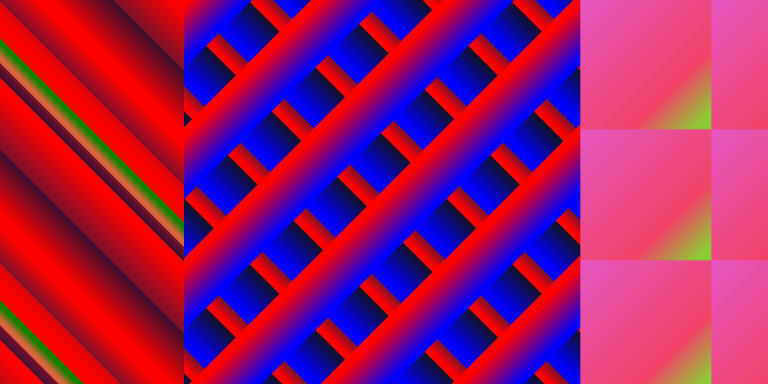
A Shadertoy shader for this background:

```glsl
// Three gradient panels: diagonal stripes, a woven lattice and pink tiles.

const float TILE = 0.3415;        // shared repeat length, in canvas heights
const float LEFT_EDGE = 0.479;
const float RIGHT_EDGE = 1.511;
const int SAMPLES = 3;            // antialiasing samples per axis

const vec3 RED    = vec3(1.0, 0.0, 0.0);
const vec3 BLUE   = vec3(0.0, 0.0, 1.0);
const vec3 NAVY   = vec3(0.06, 0.07, 0.18);
const vec3 MAROON = vec3(0.48, 0.07, 0.17);
const vec3 PLUM   = vec3(0.22, 0.06, 0.18);
const vec3 GREEN  = vec3(0.08, 0.50, 0.0);
const vec3 ORANGE = vec3(0.85, 0.40, 0.24);
const vec3 PINK   = vec3(0.90, 0.34, 0.77);
const vec3 CORAL  = vec3(0.95, 0.26, 0.40);
const vec3 LIME   = vec3(0.55, 0.80, 0.20);

// Position inside a repeating interval, 0 to 1
float phase(float x, float start, float period) {
    return fract((x - start) / period);
}

// Linear blend between two colour stops
vec3 ramp(vec3 from, vec3 to, float start, float end, float t) {
    return mix(from, to, clamp((t - start) / (end - start), 0.0, 1.0));
}

// Falling stripes with hard breaks between the ramps
vec3 stripes(vec2 p) {
    float t = phase(p.y - p.x, 0.099, 2.0 * TILE);
    if (t < 0.095) return ramp(GREEN, ORANGE, 0.025, 0.07, t);
    if (t < 0.150) return ramp(MAROON, PLUM, 0.095, 0.150, t);
    if (t < 0.425) return ramp(RED, MAROON, 0.20, 0.425, t);
    if (t < 0.700) return ramp(PLUM, RED, 0.425, 0.66, t);
    if (t < 0.860) return ramp(RED, MAROON, 0.72, 0.860, t);
    return ramp(mix(RED, MAROON, 0.3), RED, 0.86, 0.94, t);
}

// Rising bands laid over squares and short crossing strips
vec3 lattice(vec2 p) {
    float band = phase(p.x + p.y, 0.127, TILE);
    if (band < 0.55) return ramp(RED, BLUE, 0.08, 0.50, band);
    float cross = phase(p.x - p.y, 0.190, TILE * 2.0 / 3.0);
    if (cross < 0.29) return ramp(RED, MAROON, 0.08, 0.29, cross);
    return ramp(BLUE, NAVY, 0.42, 0.97, cross);
}

// Square tiles shaded from the top left to the bottom right corner
vec3 tiles(vec2 p) {
    vec2 cell = fract((p - vec2(RIGHT_EDGE, -0.005)) / TILE);
    float t = 0.5 * (cell.x + cell.y);
    return t < 0.7 ? ramp(PINK, CORAL, 0.0, 0.7, t)
                   : ramp(CORAL, LIME, 0.7, 0.94, t);
}

vec3 background(vec2 p) {
    if (p.x < LEFT_EDGE) return stripes(p);
    if (p.x < RIGHT_EDGE) return lattice(p);
    return tiles(p);
}

void mainImage(out vec4 fragColor, in vec2 fragCoord) {
    vec3 colour = vec3(0.0);
    for (int j = 0; j < SAMPLES; j++) {
        for (int i = 0; i < SAMPLES; i++) {
            vec2 offset = (vec2(i, j) + 0.5) / float(SAMPLES) - 0.5;
            vec2 p = (fragCoord + offset) / iResolution.y;
            // Measure downwards from the top left corner
            colour += background(vec2(p.x, 1.0 - p.y));
        }
    }
    fragColor = vec4(colour / float(SAMPLES * SAMPLES), 1.0);
}
```
